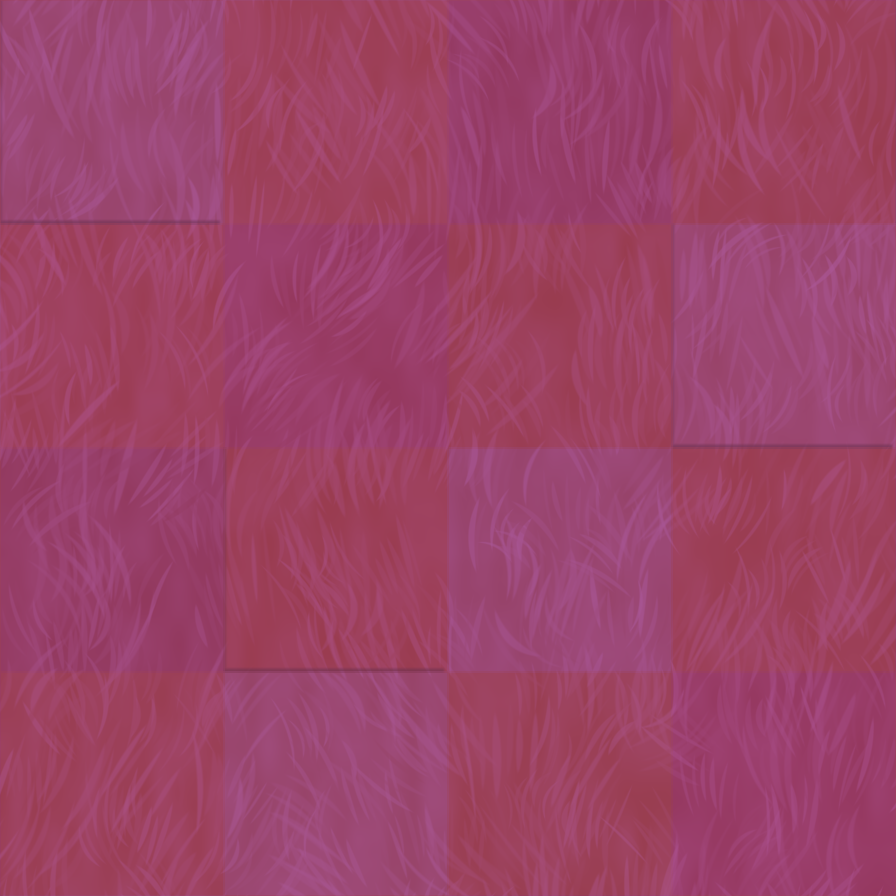
Reproduce this texture procedurally as a WebGL 1 fragment shader.

```glsl
precision highp float;
uniform vec2 u_resolution;

vec3 hash3(vec3 p) {
  p = fract(p * vec3(0.1031, 0.1030, 0.0973));
  p += dot(p, p.yxz + 33.33);
  return fract((p.xxy + p.yxx) * p.zyx);
}

float noise(vec2 p, float seed) {
  vec2 i = floor(p), f = fract(p);
  f = f * f * (3.0 - 2.0 * f);
  float a = hash3(vec3(i, seed)).x;
  float b = hash3(vec3(i + vec2(1.0, 0.0), seed)).x;
  float c = hash3(vec3(i + vec2(0.0, 1.0), seed)).x;
  float d = hash3(vec3(i + 1.0, seed)).x;
  return mix(mix(a, b, f.x), mix(c, d, f.x), f.y);
}

// Curved blade, tapered at both ends, centred on the origin
float blade(vec2 p, float angle, float halfLength, float width, float bend) {
  float c = cos(angle), s = sin(angle);
  p = vec2(c * p.x + s * p.y, c * p.y - s * p.x);
  float t = p.y / halfLength;
  float taper = max(1.0 - t * t, 0.0);
  float d = abs(p.x - bend * (t * t - 0.4)) - width * taper;
  return smoothstep(0.016, -0.016, d) * smoothstep(0.0, 0.45, taper);
}

// Tufts of nearly parallel blades, one tuft per cell
float grass(vec2 uv, float cells, float seed, float light) {
  vec2 p = uv * cells, home = floor(p);
  for (int y = -1; y <= 1; y++) {
    for (int x = -1; x <= 1; x++) {
      vec2 cell = home + vec2(float(x), float(y));
      vec3 tuft = hash3(vec3(cell + 40.0, seed));
      float lean = (noise(cell * 0.6 + 20.0, seed) - 0.5) * 1.5 + (tuft.z - 0.5) * 0.8;
      float bend = (fract(tuft.z * 9.0 + tuft.x) - 0.5) * 0.28;
      vec2 along = vec2(-sin(lean), cos(lean)), across = vec2(along.y, -along.x);
      for (int k = 0; k < 6; k++) {
        vec3 form = hash3(vec3(cell + 90.0, seed + float(k) * 5.0 + 2.0));
        vec3 place = hash3(vec3(cell + 15.0, seed + float(k) * 7.0 + 4.0));
        float side = (float(k) - 2.5) * 0.15 + (place.x - 0.5) * 0.1;
        vec2 root = cell + tuft.xy + across * side + along * (place.y - 0.5) * 0.4;
        float mask = blade(p - root, lean - side * 0.3 + (place.z - 0.5) * 0.22,
                           mix(0.32, 0.66, form.x), mix(0.020, 0.050, form.y), bend);
        float tone = mix(0.05, 1.15, sqrt(form.z));
        light = mix(light, tone, mask * mix(0.3, 0.65, place.x));
      }
    }
  }
  return light;
}

// Red tiles alternate with two purples that run along the diagonals
vec3 tileColor(vec2 uv, float light) {
  vec2 tile = mod(floor(uv * 4.0), 4.0), f = fract(uv * 4.0);
  float kind = mod(tile.x - tile.y + 4.0, 4.0);
  vec3 base = vec3(0.608, 0.243, 0.330), tip = vec3(0.655, 0.300, 0.480);
  if (kind == 1.0) {
    base = vec3(0.600, 0.265, 0.420);
    tip = vec3(0.655, 0.325, 0.560);
  } else if (kind == 3.0) {
    base = vec3(0.582, 0.225, 0.378);
    tip = vec3(0.645, 0.298, 0.520);
  }
  vec3 color = mix(base, tip, light);
  color += (hash3(vec3(tile, 3.0)) - 0.5) * vec3(0.014, 0.01, 0.016);

  // Dark worn seam on the lower and left edges of one tile in each upper row
  float worn = mod(tile.y * (tile.y + 1.0) * 0.5, 6.0);
  if (tile.y > 0.0 && tile.x == worn) {
    float low = 1.0 - smoothstep(0.010, 0.022, f.y);
    low *= 1.0 - smoothstep(0.975, 0.990, f.x);
    float left = 1.0 - smoothstep(0.004, 0.016, f.x);
    color = mix(color, vec3(0.42, 0.19, 0.31), max(low * 0.55, left * 0.35));
  }
  return color;
}

void main() {
  vec2 uv = gl_FragCoord.xy / u_resolution;

  // Streaky mottling under a fine and a coarse layer of tufts
  float light = 0.05 + 0.4 * noise(uv * vec2(50.0, 18.0), 11.0);
  light = grass(uv, 14.0, 1.0, light);
  light = grass(uv, 10.0, 53.0, light);
  light = 1.15 * light - 0.12 + 0.08 * (noise(uv * 60.0, 31.0) - 0.5);

  // Four offset samples smooth the tile borders
  vec3 color = vec3(0.0);
  for (int i = 0; i < 4; i++) {
    vec2 corner = vec2(mod(float(i), 2.0), floor(float(i) * 0.5)) - 0.5;
    color += 0.25 * tileColor(uv + corner * 0.0015, light);
  }
  gl_FragColor = vec4(color, 1.0);
}
```
